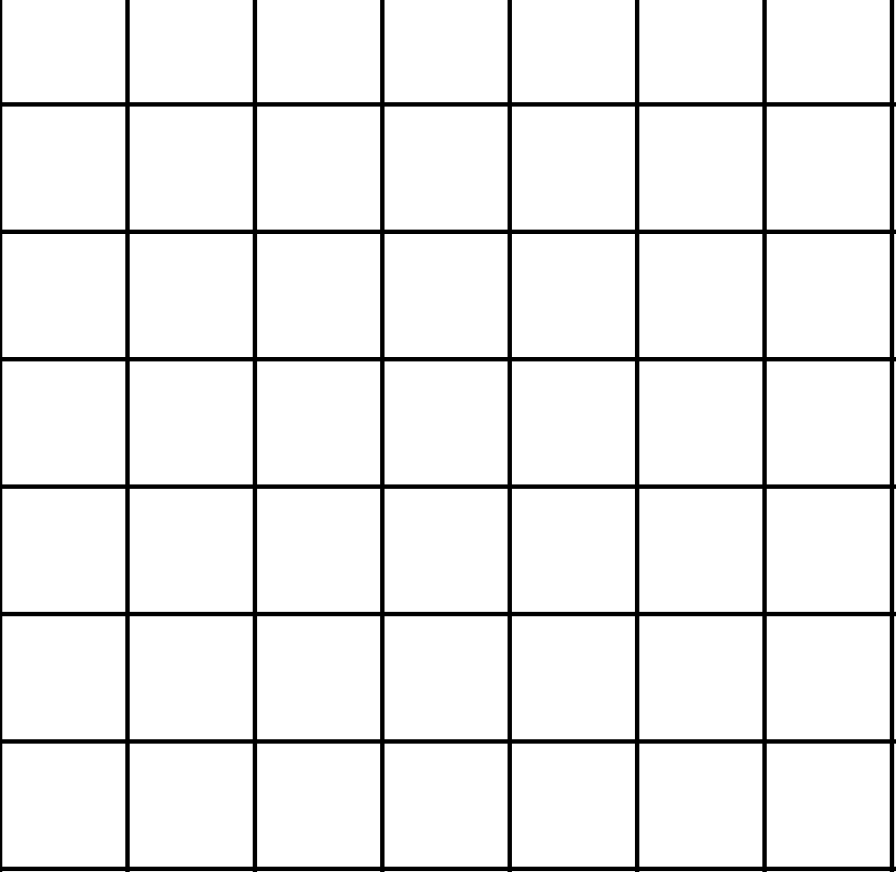
A WebGL 1 fragment shader for this pattern:

```glsl
precision highp float;

// A plain grid of thin black lines on white, with square cells.
// Each axis measures its distance to the nearest line of a repeat,
// and the two antialiased line coverages are then joined.

uniform vec2 u_resolution;

// All lengths are fractions of the canvas width.
const float CELL_SIZE = 0.1422;
const float LINE_WIDTH = 0.0049;
const vec2 GRID_ORIGIN = vec2(0.0001, 0.0035);
const vec3 PAPER_COLOR = vec3(1.0);
const vec3 LINE_COLOR = vec3(0.0);

// Distance on each axis to the nearest multiple of the cell size.
vec2 gridDistance(vec2 point, float cellSize) {
    return abs(fract(point / cellSize + 0.5) - 0.5) * cellSize;
}

// Share of a pixel covered by a line, per axis.
vec2 lineCoverage(vec2 distanceToLine, float lineWidth, float pixelSize) {
    return clamp((0.5 * lineWidth - distanceToLine) / pixelSize + 0.5, 0.0, 1.0);
}

void main() {
    float pixelSize = 1.0 / u_resolution.x;
    vec2 point = gl_FragCoord.xy * pixelSize - GRID_ORIGIN;

    // Vertical lines come from x, horizontal lines from y.
    vec2 coverage = lineCoverage(gridDistance(point, CELL_SIZE), LINE_WIDTH, pixelSize);
    float ink = 1.0 - (1.0 - coverage.x) * (1.0 - coverage.y);

    gl_FragColor = vec4(mix(PAPER_COLOR, LINE_COLOR, ink), 1.0);
}
```
